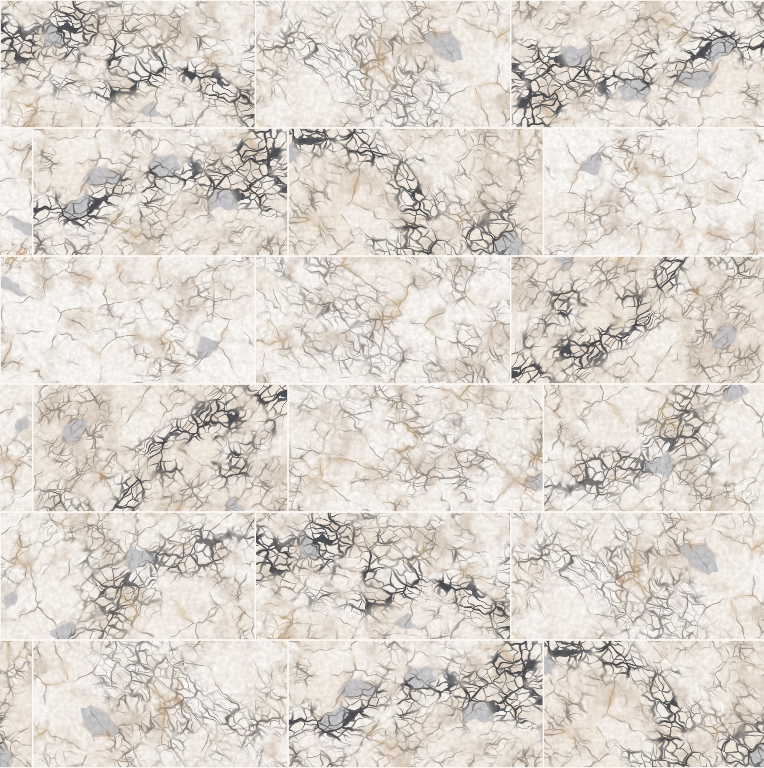
Write a WebGL 1 fragment shader that draws this texture.

```glsl
precision highp float;
uniform vec2 u_resolution;

// Layout: lengths inside a tile are in tile heights
const float COLUMNS = 2.992;
const float ROWS = 6.0;
const vec2 TILE = vec2(2.0, 1.0);
const float ROW_SHIFT = 0.128;
const float GROUT_HALF = 0.006;
const float SLABS = 9.0;

// Fragment sizes, as cells per tile height
const float COARSE = 2.9;
const float MEDIUM = 6.5;
const float FINE = 13.0;

const vec3 GROUT = vec3(0.985, 0.98, 0.97);
const vec3 WHITE = vec3(0.96, 0.95, 0.94);
const vec3 CREAM = vec3(0.935, 0.90, 0.86);
const vec3 BEIGE = vec3(0.83, 0.775, 0.72);
const vec3 TAUPE = vec3(0.54, 0.50, 0.465);
const vec3 GOLD = vec3(0.73, 0.61, 0.46);
const vec3 GREY = vec3(0.73, 0.73, 0.745);
const vec3 CHARCOAL = vec3(0.23, 0.24, 0.26);

vec2 hash2(vec2 p) {
  vec3 q = fract(p.xyx * vec3(0.1031, 0.1030, 0.0973));
  q += dot(q, q.yzx + 33.33);
  return fract((q.xx + q.yz) * q.zy);
}

float slope(vec2 corner, vec2 offset) {
  float a = 6.2832 * hash2(corner).x;
  return dot(vec2(cos(a), sin(a)), offset);
}

float gradientNoise(vec2 p) {
  vec2 i = floor(p), f = fract(p);
  vec2 u = f * f * f * (f * (f * 6.0 - 15.0) + 10.0);
  vec2 e = vec2(1.0, 0.0);
  return mix(mix(slope(i, f), slope(i + e, f - e), u.x),
             mix(slope(i + e.yx, f - e.yx), slope(i + 1.0, f - 1.0), u.x), u.y);
}

float fbm(vec2 p) {
  float sum = 0.0, amp = 0.6;
  for (int i = 0; i < 4; i++) {
    sum += amp * gradientNoise(p);
    p = mat2(1.6, 1.2, -1.2, 1.6) * p + 7.3;
    amp *= 0.5;
  }
  return sum;
}

// Voronoi fragments: x = distance to the border, y = random value of the cell
vec2 fragments(vec2 p) {
  vec2 cell = floor(p), f = fract(p);
  vec2 near = vec2(8.0), second = vec2(9.0);
  float id = 0.0;
  for (int j = -1; j <= 1; j++) {
    for (int i = -1; i <= 1; i++) {
      vec2 g = vec2(float(i), float(j));
      vec2 h = hash2(cell + g);
      vec2 r = g + h - f;
      if (dot(r, r) < dot(near, near)) {
        second = near;
        near = r;
        id = fract(h.x * 7.0 + h.y * 13.0);
      } else if (dot(r, r) < dot(second, second)) {
        second = r;
      }
    }
  }
  return vec2(dot(0.5 * (near + second), normalize(second - near)), id);
}

float vein(float border, float width, float blur) {
  return 1.0 - smoothstep(width - blur, width + blur, border);
}

vec3 marble(vec2 p, float slab, float pixel) {
  float darkness = fract(slab * 0.618 + 0.35);
  float angle = mix(-1.1, 0.75, fract(slab * 0.755 + 0.2));
  vec2 s = p + slab * vec2(17.3, 9.1) + 20.0;

  // Bent space, stretched along the seam, gives ragged fragments
  vec2 bend = vec2(fbm(s * 2.2), fbm(s * 2.2 + 31.0));
  vec2 ragged = vec2(gradientNoise(s * 15.0), gradientNoise(s * 15.0 + 50.0));
  float c = cos(angle), n = sin(angle);
  vec2 q = mat2(0.8 * c, -1.15 * n, 0.8 * n, 1.15 * c) * (s + 0.11 * bend + 0.028 * ragged);
  vec2 big = fragments(q * COARSE);
  vec2 mid = fragments(q * MEDIUM);
  vec2 small = fragments(q * FINE);

  // Crushed seam crossing the slab, and looser broken patches
  float patches = fbm(s * 1.9 + 60.0);
  float across = dot(p - 0.5 * TILE, vec2(-n, c));
  float seam = abs(across + 0.5 * (darkness - 0.6) + 0.8 * fbm(s * 1.5 + 90.0));
  float crush = (1.0 - smoothstep(0.08, 0.36, seam)) * smoothstep(0.1, 0.6, darkness);
  crush *= smoothstep(-0.25, 0.08, fbm(s * 3.2 + 120.0));
  float broken = max(crush, smoothstep(-0.16, 0.2, patches + 0.12 * (darkness - 0.5)));

  // Stone body with mottling, stains and grey fragments
  float cloud = fbm(s * 4.5 + 150.0);
  float pale = 0.75 * big.y + 0.4 * mid.y + 0.7 * (0.4 - darkness);
  vec3 col = mix(CREAM, WHITE, clamp(pale, 0.0, 1.0));
  col = mix(col, BEIGE, 0.75 * smoothstep(-0.05, 0.42, cloud + 0.4 * patches + 0.1 * (darkness - 0.5)));
  col = mix(col, BEIGE, 0.4 * broken * (1.0 - smoothstep(0.0, 0.22, mid.x)));
  col = mix(col, GREY, 0.8 * step(0.975, mid.y) * smoothstep(0.0, 0.08, mid.x));
  col += 0.055 * gradientNoise(s * 24.0) + 0.045 * gradientNoise(s * 41.0);

  // Warm thin veins outside the seam
  float stain = smoothstep(0.06, 0.34, fbm(s * 2.3 + 180.0) + 0.15 * (0.5 - darkness));
  vec3 warm = mix(TAUPE, GOLD, stain);
  float fade = smoothstep(-0.22, 0.16, fbm(s * 6.0 + 210.0));
  float web = fade * broken;
  col = mix(col, GOLD, 0.35 * stain * vein(big.x, 0.06, 0.07));
  col = mix(col, warm, 0.75 * fade * vein(big.x, 0.012, 0.7 * pixel * COARSE));
  col = mix(col, warm, 0.85 * web * vein(mid.x, 0.035, 0.7 * pixel * MEDIUM));
  col = mix(col, warm, 0.7 * web * broken * vein(small.x, 0.05, 0.7 * pixel * FINE));

  // Dark veins inside the seam, swelling into pools
  float swell = fbm(s * 5.0 + 240.0);
  float pool = crush * crush * smoothstep(0.12, 0.42, swell);
  float dark = vein(mid.x, 0.05 + 0.06 * swell + 0.3 * pool, 0.7 * pixel * MEDIUM);
  dark = max(dark, 0.85 * vein(small.x, 0.06 + 0.12 * swell + 0.3 * pool, 0.7 * pixel * FINE));
  return mix(col, CHARCOAL, 0.88 * crush * dark);
}

void main() {
  vec2 grid = gl_FragCoord.xy / u_resolution * vec2(COLUMNS, ROWS);
  float pixel = ROWS / u_resolution.y;

  // Running bond: every other row is shifted
  float row = floor(grid.y);
  float odd = mod(row, 2.0);
  grid.x -= ROW_SHIFT * (1.0 - odd);
  float column = mod(floor(grid.x), 3.0);
  vec2 local = fract(grid) * TILE;

  // Slabs recur, turned around on odd rows
  float slab = mod(column * 2.0 + row * 5.0, SLABS);
  vec3 col = marble(mix(local, TILE - local, odd), slab, pixel);

  vec2 margin = min(local, TILE - local);
  float joint = vein(min(margin.x, margin.y), GROUT_HALF, 0.5 * pixel);
  gl_FragColor = vec4(mix(col, GROUT, joint), 1.0);
}
```
